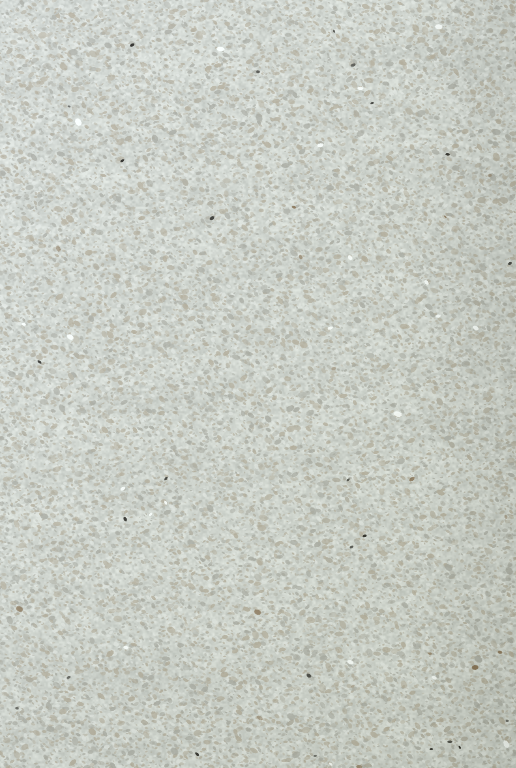
A Shadertoy shader for this texture:

```glsl
// Fine-grained pale stone: a light paste filled with small beige and grey chips.
// Each chip layer is a jittered cell grid of faceted, mostly flat-lying grains;
// rare dark, rust and white flecks and a soft light falloff finish it.

#define PASTE vec3(0.800, 0.822, 0.796)
#define BEIGE vec3(0.690, 0.670, 0.600)
#define GREY vec3(0.655, 0.665, 0.630)
#define PALE vec3(0.870, 0.890, 0.870)
#define WHITE vec3(0.960, 0.980, 0.970)
#define DARK vec3(0.200, 0.200, 0.180)
#define RUST vec3(0.500, 0.410, 0.290)
#define CHIP_CELLS 78.0
#define FLECK_CELLS 46.0
#define PASTE_GRAIN 0.085
#define BAND_DEPTH 0.007

vec3 hash3(vec2 p) {
    vec3 q = fract(vec3(p.xyx) * vec3(0.1031, 0.1030, 0.0973));
    q += dot(q, q.yxz + 33.33);
    return fract((q.xxy + q.yzz) * q.zyx);
}

float valueNoise(vec2 p) {
    vec2 i = floor(p), f = fract(p);
    f = f * f * (3.0 - 2.0 * f);
    float low = mix(hash3(i).x, hash3(i + vec2(1, 0)).x, f.x);
    float high = mix(hash3(i + vec2(0, 1)).x, hash3(i + vec2(1, 1)).x, f.x);
    return mix(low, high, f.y);
}

// Distance-like value of a faceted, tilted, flattened chip
float chipShape(vec2 d, float tilt, float flatness) {
    float c = cos(tilt), s = sin(tilt);
    d = mat2(c, -s, s, c) * d;
    d.x += 0.3 * d.y;
    d = abs(d * vec2(1.0, flatness));
    return max(max(d.x, d.y), 0.72 * (d.x + d.y));
}

// Returns coverage in x and a random tint value in y
vec2 chips(vec2 uv, float cells, float share, float maxRadius, float seed) {
    vec2 p = uv * cells + seed * 17.3;
    vec2 home = floor(p);
    float blur = 0.75 * cells / iResolution.y;
    vec2 result = vec2(0.0);
    for (int y = -1; y <= 1; y++)
    for (int x = -1; x <= 1; x++) {
        vec2 cell = home + vec2(x, y);
        vec3 place = hash3(cell + seed * 31.0);
        vec3 look = hash3(cell + seed * 53.0 + 211.0);
        if (place.z > share) continue;
        float radius = maxRadius * mix(0.45, 1.0, look.x);
        float tilt = (look.y - 0.5) * 1.9;
        float shape = chipShape(p - cell - place.xy, tilt, mix(1.15, 1.9, look.z));
        float cover = 1.0 - smoothstep(radius - blur, radius + blur, shape);
        if (cover > result.x) result = vec2(cover, fract(look.z * 7.0 + look.x * 3.0));
    }
    return result;
}

vec3 addChips(vec3 base, vec2 chip, float strength) {
    vec3 tint = mix(BEIGE, GREY, smoothstep(0.45, 0.75, chip.y));
    return mix(base, tint, chip.x * strength * mix(0.45, 1.0, fract(chip.y * 5.0)));
}

void mainImage(out vec4 fragColor, in vec2 fragCoord) {
    vec2 uv = fragCoord / iResolution.y;
    vec2 frame = fragCoord / iResolution.xy;

    // Paste with fine grit and faint bedding
    float grit = 0.6 * valueNoise(uv * vec2(230.0, 270.0)) + 0.4 * valueNoise(uv * 410.0 + 37.0);
    vec3 color = PASTE + (grit - 0.5) * PASTE_GRAIN * 1.6;
    float patchiness = valueNoise(uv * vec2(14.0, 38.0) + 5.0);
    color += (patchiness - 0.5) * 0.022;
    color += BAND_DEPTH * sin(uv.y * 74.0 + 2.0 * sin(uv.x * 9.0) + 1.3 * sin(uv.y * 23.0));

    // Pale chips, then tinted chips from small to large
    color = mix(color, PALE, 0.7 * chips(uv, CHIP_CELLS * 1.5, 0.30, 0.42, 1.0).x);
    color = addChips(color, chips(uv, CHIP_CELLS * 2.4, 0.50, 0.42, 2.0), 0.75);
    color = addChips(color, chips(uv, CHIP_CELLS * 1.5, 0.55, 0.42, 3.0), 0.80);
    color = addChips(color, chips(uv, CHIP_CELLS, 0.48, 0.42, 4.0), 0.85);

    // Sparse flecks
    vec2 white = chips(uv, FLECK_CELLS, 0.012, 0.24, 5.0);
    vec2 rust = chips(uv, FLECK_CELLS, 0.014, 0.20, 6.0);
    vec2 dark = chips(uv, FLECK_CELLS * 1.5, 0.008, 0.22, 7.0);
    color = mix(color, WHITE, white.x * 0.9);
    color = mix(color, RUST, rust.x * mix(0.4, 0.9, rust.y));
    color = mix(color, DARK, dark.x * mix(0.6, 1.0, dark.y));

    // Cool light from the upper left, falling off to the right and below
    float light = 1.015 + 0.035 * (frame.y - 0.5) - 0.035 * (frame.x - 0.5);
    light -= 0.05 * smoothstep(0.75, 1.0, frame.x) + 0.02 * smoothstep(0.25, 0.0, frame.y);
    color *= light;
    color.b += 0.014 * (frame.y - frame.x);

    fragColor = vec4(clamp(color, 0.0, 1.0), 1.0);
}
```
